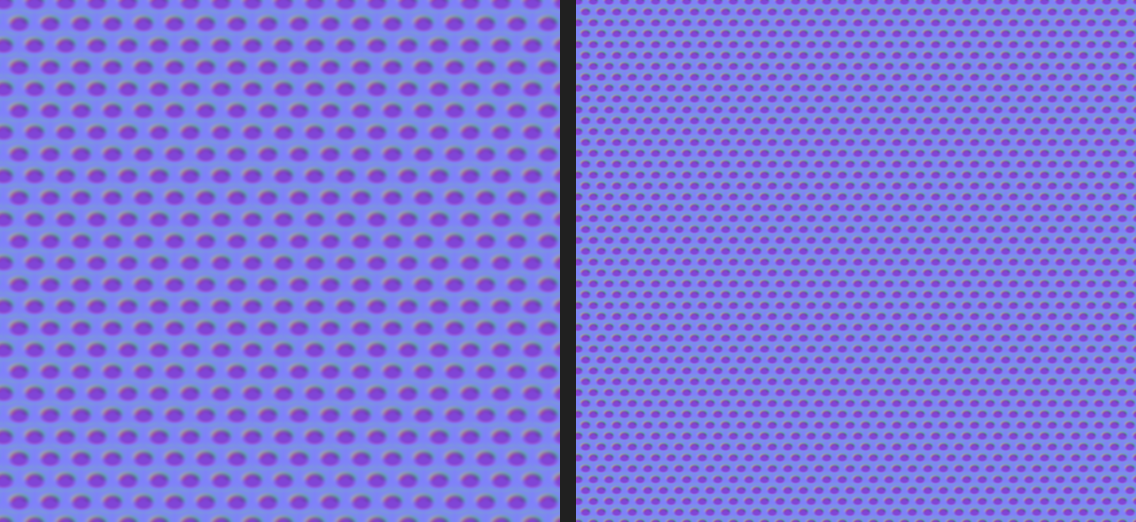
Left: one tile. Right: repeated 2 by 2.
A Shadertoy shader for this texture map:

```glsl
#define COLUMNS 18.0
#define ROWS 24.0
#define ROW_PITCH 0.7
#define LATTICE_SHIFT vec2(0.115, -0.07)
#define WIDTH_SCALE 0.88
#define HEIGHT_SCALE vec2(1.32, 1.13)
#define BASE_COLOR vec3(0.50, 0.495, 0.995)
#define CORE_TINT vec3(0.0, -0.225, -0.15)
#define HALO_TINT vec3(-0.01, 0.05, -0.07)
#define RIM_DEPTH 0.31
#define RIM_LEAN 0.15

float bell(float x, float center, float width) {
    float t = (x - center) / width;
    return exp(-t * t);
}

// Colour offset of one dimple; p is measured in column widths from its centre
vec3 dimpleTint(vec2 p) {
    // Wide oval with a flatter lower half
    vec2 q = p * vec2(WIDTH_SCALE, p.y < 0.0 ? HEIGHT_SCALE.x : HEIGHT_SCALE.y);
    float r = length(q);
    vec2 dir = q / max(r, 1e-4);

    // Sloped floor, set slightly below the centre
    float core = 1.0 - smoothstep(0.14, 0.34, length(q + vec2(0.0, 0.065)));
    vec3 tint = core * CORE_TINT;

    // Steep upper rim: warm on the left, teal on the right
    float rim = bell(r, 0.235, 0.105) * smoothstep(-0.6, 0.6, dir.y);
    tint += rim * vec3(-RIM_LEAN * dir.x, 1.15 * (r - 0.185), -RIM_DEPTH);

    // Pink lower lip
    float lip = bell(r, 0.30, 0.07) * smoothstep(0.1, 0.9, -dir.y);
    tint += lip * vec3(0.05, -0.02, -0.05);

    // Pale halo, strongest above and below
    float halo = bell(r, 0.46, 0.08) * abs(dir.y);
    return tint + halo * HALO_TINT;
}

void mainImage(out vec4 fragColor, in vec2 fragCoord) {
    vec2 cell = fragCoord / iResolution.xy * vec2(COLUMNS, ROWS) - LATTICE_SHIFT;
    float nearestRow = floor(cell.y + 0.5);
    vec3 color = BASE_COLOR;

    // Staggered rows, summed so that halos overlap smoothly
    for (int j = -1; j <= 1; j++) {
        float row = nearestRow + float(j);
        float x = cell.x - 0.5 * mod(row, 2.0);
        vec2 p = vec2(fract(x + 0.5) - 0.5, (cell.y - row) * ROW_PITCH);
        color += dimpleTint(p);
    }
    fragColor = vec4(clamp(color, 0.0, 1.0), 1.0);
}
```
